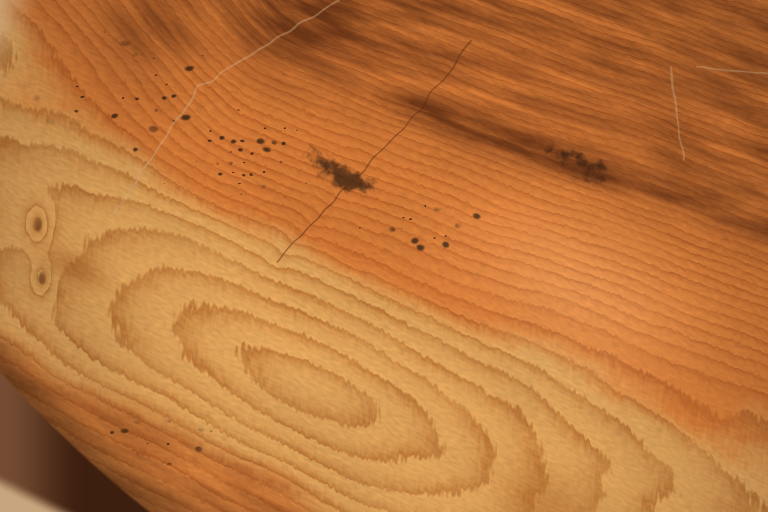
Give the GLSL for this texture, as a WebGL 1 fragment shader.

```glsl
precision highp float;
uniform vec2 u_resolution;

const vec2 HEART_CENTER = vec2(0.596, 0.252);
const vec2 GRAIN_DIR = vec2(0.894, -0.447);
const float RING_STRETCH = 3.2;
const vec2 RING_RATE = vec2(18.0, 40.0);
const float STREAK_HEIGHT = 0.585;
const float SPOT_CELL = 0.021;
const vec3 SAP = vec3(0.87, 0.64, 0.36);
const vec3 SAP_LINE = vec3(0.67, 0.39, 0.16);
const vec3 HEART = vec3(0.83, 0.48, 0.22);
const vec3 HEART_LINE = vec3(0.65, 0.32, 0.12);
const vec3 UMBER = vec3(0.36, 0.17, 0.07);
const vec3 CHAR = vec3(0.17, 0.10, 0.06);
const vec3 CREAM = vec3(0.82, 0.68, 0.52);

vec2 hash2(vec2 p) {
  p = vec2(dot(p, vec2(127.1, 311.7)), dot(p, vec2(269.5, 183.3)));
  return fract(sin(p) * 43758.55);
}

float gradientNoise(vec2 p) {
  vec2 i = floor(p), f = fract(p);
  vec2 w = f * f * f * (f * (f * 6.0 - 15.0) + 10.0);
  vec2 e = vec2(1.0, 0.0);
  float a = dot(hash2(i) * 2.0 - 1.0, f);
  float b = dot(hash2(i + e) * 2.0 - 1.0, f - e);
  float c = dot(hash2(i + e.yx) * 2.0 - 1.0, f - e.yx);
  float d = dot(hash2(i + 1.0) * 2.0 - 1.0, f - 1.0);
  return mix(mix(a, b, w.x), mix(c, d, w.x), w.y);
}

float fbm(vec2 p) {
  float sum = 0.0, amp = 1.0;
  for (int i = 0; i < 4; i++) {
    sum += amp * gradientNoise(p);
    p = p * 2.03 + 7.1;
    amp *= 0.5;
  }
  return sum;
}

// Soft elliptical spot, aligned with the axes of p
float blob(vec2 p, vec2 center, vec2 radius) {
  vec2 d = (p - center) / radius;
  return exp(-dot(d, d));
}

float segment(vec2 p, vec2 a, vec2 b) {
  vec2 ab = b - a;
  return length(p - a - ab * clamp(dot(p - a, ab) / dot(ab, ab), 0.0, 1.0));
}

float crack(float dist, float width) {
  return 1.0 - smoothstep(0.0, width, dist);
}

// Scattered dark specks, denser where the mask is high
float specks(vec2 p, float mask) {
  float ink = 0.0;
  vec2 cell = floor(p / SPOT_CELL);
  for (int j = -1; j <= 1; j++) {
    for (int i = -1; i <= 1; i++) {
      vec2 id = cell + vec2(float(i), float(j));
      vec2 rnd = hash2(id);
      float size = 0.002 + 0.006 * rnd.x * rnd.x;
      vec2 d = p - (id + 0.2 + 0.6 * hash2(id + 31.0)) * SPOT_CELL;
      float dotShape = 1.0 - smoothstep(size * 0.4, size * 1.2, length(d * vec2(0.8, 1.1)));
      ink = max(ink, dotShape * smoothstep(rnd.y, rnd.y + 0.15, mask));
    }
  }
  return ink;
}

void main() {
  vec2 p = gl_FragCoord.xy / u_resolution.y;
  vec2 q = p - HEART_CENTER;
  float u = dot(q, GRAIN_DIR);
  float v = dot(q, vec2(-GRAIN_DIR.y, GRAIN_DIR.x));
  vec2 uv = vec2(u, v);
  float wobble = fbm(uv * vec2(3.5, 7.0) + 3.0);
  vec2 jitter = 0.008 * vec2(gradientNoise(p * 25.0), gradientNoise(p * 25.0 + 40.0));

  // Growth field: ellipses below, bent layers above
  float bend = -u - 0.36;
  bend = 0.5 * (bend + sqrt(bend * bend + 0.004));
  float h = v + smoothstep(0.15, 0.4, v) * (-0.12 * u - 0.55 * bend);
  float darkCrack = min(segment(p + jitter, vec2(0.92, 0.92), vec2(0.82, 0.785)),
    segment(p + jitter, vec2(0.82, 0.785), vec2(0.54, 0.49)));
  float r = length(vec2(u / (RING_STRETCH + 60.0 * h * h), h));
  r += 0.017 * wobble + 0.012 * exp(-darkCrack * darkCrack / 0.0006) * smoothstep(0.7, 0.5, p.y);
  float knots = blob(p, vec2(0.074, 0.561), vec2(0.024, 0.042))
    + blob(p, vec2(0.082, 0.457), vec2(0.022, 0.038));
  r += 0.06 * knots;

  // Rings with a sharp outer edge and a hairy inner fade
  float hair = gradientNoise(vec2(u * 130.0 + v * 50.0, v * 38.0));
  float phase = RING_RATE.x * r + RING_RATE.y * r * r + 0.22 * hair;
  float inner = 1.0 - fract(phase);
  float ring = smoothstep(0.0, 0.16, inner) * exp(-3.6 * inner) * 1.5;
  ring *= 0.8 + 0.6 * gradientNoise(uv * vec2(6.0, 25.0));

  // Pale sapwood between two bands of heartwood
  float ragged = 0.05 * wobble + 0.012 * hair;
  float upper = smoothstep(0.2, 0.265, h + ragged);
  float lower = smoothstep(0.16, 0.25, -h + ragged);
  vec3 col = mix(SAP, SAP_LINE, clamp(ring, 0.0, 1.0) * 0.85);
  vec3 heartwood = mix(HEART, HEART_LINE, clamp(ring, 0.0, 1.0) * 0.75);
  col = mix(col, heartwood, max(upper, lower * 0.85));
  col = mix(col, SAP_LINE, 0.6 * blob(uv, vec2(-0.5, 0.0), vec2(0.06, 0.026)));
  col = mix(col, SAP_LINE, 0.45 * blob(uv, vec2(0.52, 0.0), vec2(0.09, 0.055)));
  col = mix(col, UMBER, 0.6 * smoothstep(0.85, 1.0, knots));

  // Deep stains and streaks in the upper layers
  float streaks = fbm(vec2(u * 5.0, h * 32.0) + 11.0);
  float deep = smoothstep(0.45, 0.68, h) * (0.3 + 0.6 * streaks);
  float vein = exp(-pow((h - STREAK_HEIGHT + 0.02 * wobble) / 0.026, 2.0));
  vein *= smoothstep(-0.16, -0.02, u) * (1.0 - 0.65 * smoothstep(0.3, 0.42, u));
  deep += vein * (0.7 + 0.6 * streaks);
  deep += 0.5 * blob(p, vec2(0.3, 0.95), vec2(0.09, 0.11)) * (0.8 + streaks);
  deep += 0.55 * blob(p, vec2(0.6, 0.94), vec2(0.13, 0.08)) * (0.8 + streaks);
  deep += 0.25 * lower * (0.7 + 1.5 * streaks);
  col = mix(col, UMBER, clamp(deep, 0.0, 0.85));

  // Mould specks and the smudge beside the crack
  float mask = 0.75 * blob(p, vec2(0.48, 0.7), vec2(0.09, 0.07))
    + 0.6 * blob(p, vec2(0.83, 0.55), vec2(0.1, 0.06))
    + 0.3 * blob(p, vec2(0.28, 0.8), vec2(0.16, 0.12))
    + 0.35 * blob(p, vec2(0.3, 0.14), vec2(0.12, 0.05));
  col = mix(col, CHAR, 0.75 * specks(p + jitter, mask));
  float grit = fbm(p * 32.0);
  float smudge = blob(uv, vec2(-0.12, 0.395), vec2(0.09, 0.027))
    + 0.75 * blob(uv, vec2(0.29, 0.62), vec2(0.09, 0.03));
  col = mix(col, CHAR, 0.7 * smoothstep(0.45, 0.95, smudge + 0.7 * grit));

  // Fine cracks
  float paleCrack = min(segment(p + jitter, vec2(0.66, 1.0), vec2(0.39, 0.83)),
    segment(p + jitter, vec2(0.39, 0.83), vec2(0.22, 0.58)));
  float rightCrack = min(segment(p + jitter, vec2(1.31, 0.87), vec2(1.335, 0.69)),
    segment(p + jitter, vec2(1.36, 0.868), vec2(1.5, 0.855)));
  col = mix(col, UMBER, 0.5 * crack(darkCrack, 0.003));
  col = mix(col, CREAM, 0.45 * crack(min(paleCrack, rightCrack), 0.0035));

  // Pores, soft light and the turning rim
  col *= 1.0 + 0.1 * gradientNoise(uv * vec2(60.0, 170.0)) + 0.06 * wobble;
  col += vec3(0.10, 0.11, 0.10) * blob(uv, vec2(0.4, 0.4), vec2(0.24, 0.13));
  col *= 1.0 - 0.13 * smoothstep(0.35, 0.95, length(p - vec2(0.8, 0.47)));
  col = mix(col, CREAM, 0.8 * smoothstep(0.09, -0.02, p.x + 0.45 * (1.0 - p.y)));

  // Shadowed ground under the lower left rim
  float rim = p.y - (0.273 - 1.08 * p.x + 0.5 * p.x * p.x);
  col *= mix(0.72, 1.0, smoothstep(0.0, 0.1, rim));
  vec3 ground = mix(vec3(0.46, 0.30, 0.20), vec3(0.24, 0.12, 0.06), smoothstep(0.0, 0.17, p.x));
  ground = mix(ground, CREAM * 0.95, smoothstep(0.015, -0.02, p.y + 0.49 * p.x - 0.062));
  col = mix(ground, col, smoothstep(-0.005, 0.005, rim));

  gl_FragColor = vec4(clamp(col, 0.0, 1.0), 1.0);
}
```
